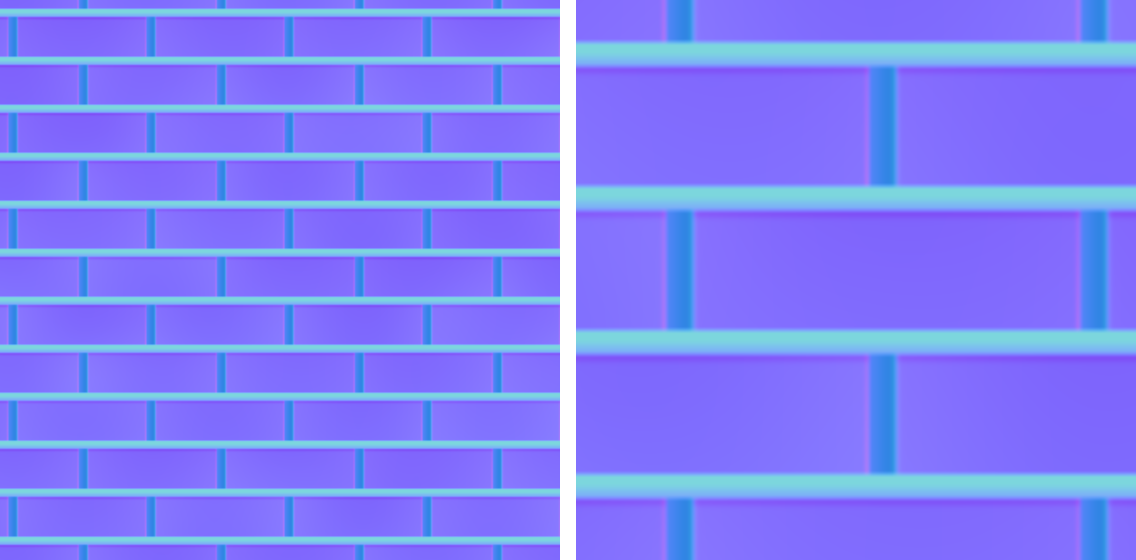
Left, the full canvas; right, a detail of the centre.
Write a Shadertoy shader that draws this texture map.

```glsl
// Tangent-space normal map of a running-bond brick wall with recessed mortar.
// Each joint is a signed-distance profile that tilts the surface; hashed and
// smooth noise vary the brick faces, and the unit normal becomes the colour.

const vec2  BRICK        = vec2(0.2465, 0.0857);  // pitch across and down
const vec2  JOINT_ORIGIN = vec2(0.0228, 0.0228);  // first joints, from top left
const float ROW_SHIFT    = 0.51;                  // shift of odd rows, in bricks
const float BED_HALF     = 0.0072;                // half width, horizontal joint
const float HEAD_HALF    = 0.0080;                // half width, vertical joint
const float EDGE_BLUR    = 0.0024;
const vec2  FACE_TILT    = vec2(0.035, -0.125);
const vec2  BED_TILT     = vec2(0.68, 0.36);      // y tilt, upper to lower side
const vec2  HEAD_TILT    = vec2(-0.38, -0.62);    // x tilt, left to right side
const float BED_LIP      = 0.16;
const float HEAD_LIP     = 0.30;
const float BRICK_VARY   = 0.05;
const float WEAR         = 0.09;
const vec2  WEAR_SCALE   = vec2(6.0, 9.0);

float hash(vec2 p) {
    return fract(sin(dot(p, vec2(127.1, 311.7))) * 43758.5453);
}

float valueNoise(vec2 p) {
    vec2 cell = floor(p), f = fract(p);
    f = f * f * (3.0 - 2.0 * f);
    return mix(mix(hash(cell), hash(cell + vec2(1, 0)), f.x),
               mix(hash(cell + vec2(0, 1)), hash(cell + vec2(1, 1)), f.x), f.y);
}

// Soft-edged strip of the given half width around zero.
float strip(float d, float halfWidth) {
    float soft = max(EDGE_BLUR, 0.75 / iResolution.y);
    return smoothstep(-halfWidth - soft, -halfWidth + soft, d)
         - smoothstep(halfWidth - soft, halfWidth + soft, d);
}

float bump(float d, float width) {
    return exp(-d * d / (width * width));
}

// Signed distance to the nearest whole number, scaled to canvas units.
float toJoint(float coord, float pitch) {
    return (fract(coord + 0.5) - 0.5) * pitch;
}

// Gentle tilt of a brick face: flatter ends, steeper middle and top.
vec2 faceTilt(vec2 brickId, vec2 local, vec2 p) {
    float middle = sin(3.14159 * local.x);
    float wear = valueNoise(p * WEAR_SCALE) - 0.5;
    float shade = hash(brickId) - 0.5;
    float rowShade = hash(vec2(brickId.y, 7.0)) - 0.5;
    vec2 tilt = FACE_TILT;
    tilt.x += 0.03 - 0.06 * middle + 0.5 * WEAR * wear;
    tilt.y += 0.04 - 0.08 * middle + 0.06 * (local.y - 0.5);
    tilt.y += BRICK_VARY * (shade + rowShade) + WEAR * wear;
    return tilt;
}

void mainImage(out vec4 fragColor, in vec2 fragCoord) {
    vec2 p = fragCoord / iResolution.xy;
    p.y = 1.0 - p.y;  // rows count downward

    // Brick grid with every second row shifted
    vec2 grid = (p - JOINT_ORIGIN) / BRICK;
    float row = floor(grid.y);
    grid.x -= ROW_SHIFT * mod(row, 2.0);
    vec2 local = fract(grid);
    float x = toJoint(grid.x, BRICK.x);
    float y = toJoint(grid.y, BRICK.y);

    float bed = strip(y, BED_HALF);
    float head = strip(x, HEAD_HALF);
    vec2 tilt = faceTilt(floor(grid), local, p);

    // Vertical joint with a raised lip on its left
    float headSlope = mix(HEAD_TILT.x, HEAD_TILT.y,
                          smoothstep(-HEAD_HALF, 0.5 * HEAD_HALF, x));
    float rightRim = 0.2 * bump(x - HEAD_HALF, 0.3 * HEAD_HALF);
    tilt = mix(tilt, vec2(headSlope, 0.04), head);
    tilt.y += rightRim;
    tilt.x += HEAD_LIP * mix(0.5, 1.0, local.y)
            * bump(x + 1.12 * HEAD_HALF, 0.25 * HEAD_HALF);

    // Horizontal joint runs over it, with a dark lip below
    float bedSlope = mix(BED_TILT.x, BED_TILT.y,
                         smoothstep(-0.3 * BED_HALF, BED_HALF, y));
    tilt.y -= BED_LIP * (1.0 - head) * bump(y - 1.3 * BED_HALF, 0.4 * BED_HALF);
    tilt = mix(tilt, vec2(-0.03, bedSlope), bed);

    vec3 normal = vec3(tilt, sqrt(max(0.0, 1.0 - dot(tilt, tilt))));
    fragColor = vec4(0.5 + 0.5 * normal, 1.0);
}
```
